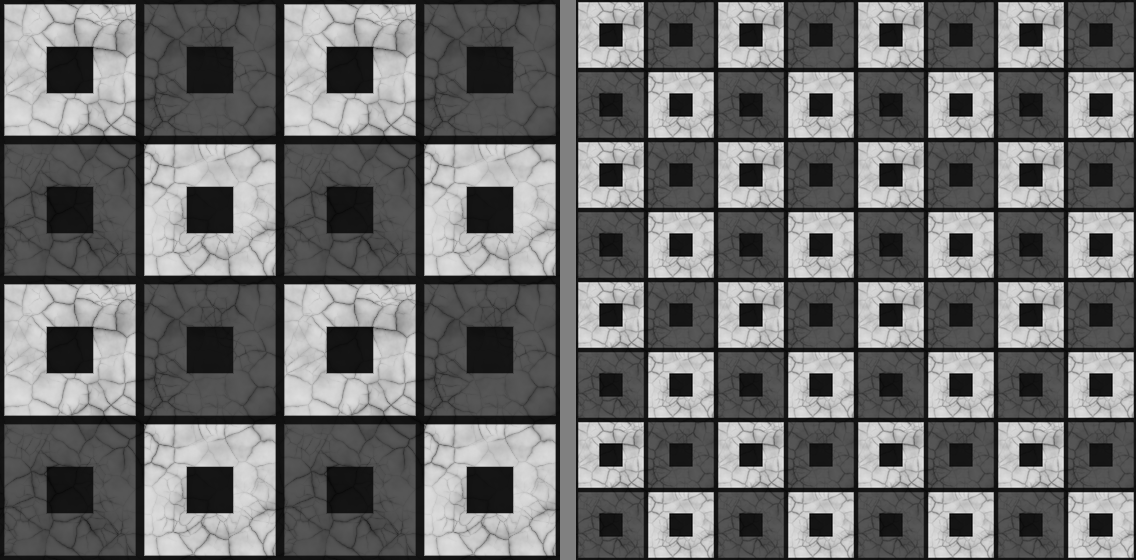
Left: one tile. Right: repeated 2 by 2.
Reproduce this pattern procedurally as a Shadertoy shader.

```glsl
// Checkerboard of pale and charcoal marble tiles, each inlaid with a black square.
// Veins are the borders of warped, wrapping Voronoi cells, faded by gradient noise;
// the stone repeats every two tiles, so the canvas tiles without a seam.

#define TILES 4.0            // tiles across and down (even)
#define TILE_HALF 0.4685     // half side of a tile, in grid cells
#define INLAY_HALF 0.1667    // half side of the black inlay
#define PALE 0.865
#define CHARCOAL 0.345
#define BLACK 0.083
#define VEIN_CELLS 11.0      // large vein cells per stone period
#define FINE_CELLS 22.0      // small vein cells per stone period
#define WARP 0.038           // bending of the veins
#define VEIN_DEPTH 0.34
#define CLOUD_DEPTH 0.13

vec2 hash2(vec2 p) {
    vec3 q = fract(p.xyx * vec3(0.1031, 0.1030, 0.0973));
    q += dot(q, q.yzx + 33.33);
    return fract((q.xx + q.yz) * q.zy);
}

// Gradient at a lattice point, wrapped to the period
float corner(vec2 cell, vec2 offset, vec2 f, float period) {
    float angle = 6.28318 * hash2(mod(cell + offset, period) + period).x;
    return dot(vec2(cos(angle), sin(angle)), f - offset);
}

float gradientNoise(vec2 p, float period) {
    vec2 cell = floor(p), f = p - cell;
    vec2 w = f * f * f * (f * (f * 6.0 - 15.0) + 10.0);
    float low = mix(corner(cell, vec2(0, 0), f, period), corner(cell, vec2(1, 0), f, period), w.x);
    float high = mix(corner(cell, vec2(0, 1), f, period), corner(cell, vec2(1, 1), f, period), w.x);
    return mix(low, high, w.y);
}

float fbm(vec2 u, float frequency) {
    float sum = 0.0, amplitude = 0.6;
    for (int i = 0; i < 5; i++) {
        sum += amplitude * gradientNoise(u * frequency, frequency);
        frequency *= 2.0;
        amplitude *= 0.5;
    }
    return sum;
}

// x: distance to the nearest cell border, y: random value of the cell
vec2 voronoi(vec2 u, float period) {
    vec2 p = u * period, cell = floor(p), f = p - cell;
    vec2 nearest = vec2(0), home = vec2(0);
    float best = 8.0;
    for (int y = -1; y <= 1; y++)
    for (int x = -1; x <= 1; x++) {
        vec2 g = vec2(x, y);
        vec2 r = g + hash2(mod(cell + g, period) + period) - f;
        if (dot(r, r) < best) { best = dot(r, r); nearest = r; home = g; }
    }
    float border = 8.0;
    for (int y = -2; y <= 2; y++)
    for (int x = -2; x <= 2; x++) {
        vec2 g = home + vec2(x, y);
        vec2 r = g + hash2(mod(cell + g, period) + period) - f;
        vec2 gap = r - nearest;
        if (dot(gap, gap) > 1e-5) border = min(border, dot(0.5 * (nearest + r), normalize(gap)));
    }
    return vec2(border, hash2(mod(cell + home, period) + 2.0 * period).y);
}

// Brightness of the stone; u wraps at 1
float marble(vec2 u) {
    vec2 bent = u + WARP * vec2(fbm(u, 6.0), fbm(u + 0.37, 7.0));
    vec2 large = voronoi(bent, VEIN_CELLS);
    vec2 fine = voronoi(bent + 0.013 * vec2(fbm(u + 0.7, 16.0), fbm(u + 0.2, 16.0)), FINE_CELLS);
    float strength = smoothstep(-0.25, 0.28, fbm(u + 0.61, 4.0));
    float fineStrength = smoothstep(-0.05, 0.3, fbm(u + 0.13, 5.0));
    float cloud = smoothstep(-0.1, 0.45, fbm(u + 0.21, 6.0));

    float veins = exp(-large.x / 0.035) * mix(0.2, 1.0, strength)
                + 0.4 * exp(-large.x / 0.14) * strength
                + 0.65 * exp(-fine.x / 0.06) * fineStrength;
    float stained = smoothstep(0.8, 0.95, large.y) * (0.4 + cloud);
    float mottle = 0.06 * fbm(u + 0.45, 24.0);
    return 0.98 - VEIN_DEPTH * veins - CLOUD_DEPTH * (cloud + 0.8 * stained) + mottle;
}

// Coverage of a centred square with a smoothed edge
float square(vec2 p, float halfSide, float pixel) {
    float d = max(abs(p.x), abs(p.y)) - halfSide;
    return 1.0 - smoothstep(-0.5 * pixel, 0.5 * pixel, d);
}

void mainImage(out vec4 fragColor, in vec2 fragCoord) {
    vec2 grid = fragCoord / iResolution.xy * TILES;
    float pixel = TILES / min(iResolution.x, iResolution.y);
    vec2 id = floor(grid), local = grid - id - 0.5;

    // Checkerboard, joints and inlay
    float base = mix(CHARCOAL, PALE, mod(id.x + id.y, 2.0));
    base = mix(BLACK, base, square(local, TILE_HALF, pixel));
    base = mix(base, BLACK, square(local, INLAY_HALF, pixel));

    // One stone sheet spans two by two tiles
    float stone = clamp(marble(grid * 0.5), 0.25, 1.05);
    fragColor = vec4(vec3(base * stone), 1.0);
}
```
